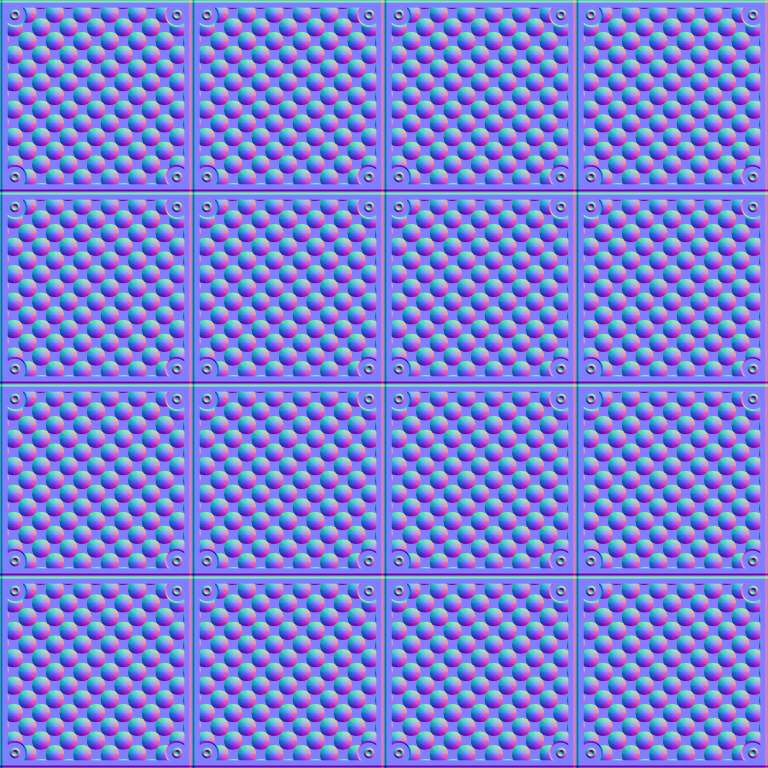
Give the GLSL for this texture map, as a WebGL 2 fragment shader.

```glsl
#version 300 es
precision highp float;

uniform vec2 u_resolution;
out vec4 fragColor;

// Soft-edged stripe of the given half width around zero
float band(float x, float halfWidth, float aa) {
    return 1.0 - smoothstep(halfWidth - aa, halfWidth + aa, abs(x));
}

// Slope of the nearest dome in a staggered lattice, seven domes per tile
vec2 domeSlope(vec2 tile, float aa) {
    vec2 grid = tile * 7.0;
    vec2 a = fract(grid + vec2(0.5, 0.0)) - 0.5;
    vec2 b = fract(grid + vec2(0.0, 0.5)) - 0.5;
    vec2 d = dot(a, a) < dot(b, b) ? a : b;

    // Slightly faceted shading and a rounded-square outline
    float angle = atan(d.y, d.x + 1e-6);
    float radius = length(d) / (0.339 - 0.01 * cos(4.0 * angle));
    angle += 0.08 * sin(8.0 * angle);
    float edge = aa * 7.0 / 0.339;
    float inside = 1.0 - smoothstep(1.0 - edge, 1.0 + edge, radius);
    float steepness = 0.96 * pow(min(radius, 1.0), 0.75);
    return vec2(cos(angle), sin(angle)) * steepness * inside;
}

void main() {
    vec2 uv = gl_FragCoord.xy / u_resolution;
    float aa = 2.4 / min(u_resolution.x, u_resolution.y);
    vec2 tile = fract(uv * 4.0);
    vec2 centered = tile - 0.5;
    vec2 side = sign(centered);
    vec2 border = 0.5 - abs(centered);

    // Recessed panel inside the flat frame
    float panel = smoothstep(-aa, aa, min(border.x, border.y) - 0.04);

    // Domes, cleared around each corner screw
    vec2 fromScrew = centered - side * 0.422;
    float screwDist = length(fromScrew);
    float clearing = smoothstep(-aa, aa, screwDist - 0.06);
    vec2 slope = domeSlope(tile, aa) * panel * clearing;

    // Screw rim, its hollow, and the lip of the surrounding seat
    float radial = 0.92 * band(screwDist - 0.023, 0.005, aa)
                 - 0.98 * band(screwDist - 0.011, 0.006, aa)
                 - 0.88 * band(screwDist - 0.058, 0.004, aa) * panel;
    slope += fromScrew / max(screwDist, 1e-4) * radial;

    // Outer bevel on each tile side
    vec2 bevel = vec2(band(border.x - 0.008, 0.005, aa),
                      band(border.y - 0.008, 0.005, aa));
    slope += side * bevel * 0.98;

    // Encode the surface normal as colour, with steep parts darkened
    slope *= min(1.0, 0.99 / max(length(slope), 1e-4));
    float steep = dot(slope, slope);
    float depth = sqrt(1.0 - steep) - 0.26 * steep;
    vec3 color = vec3(slope, depth) * 0.5 + 0.5;
    color.r -= 0.035 * steep;
    fragColor = vec4(color, 1.0);
}
```
